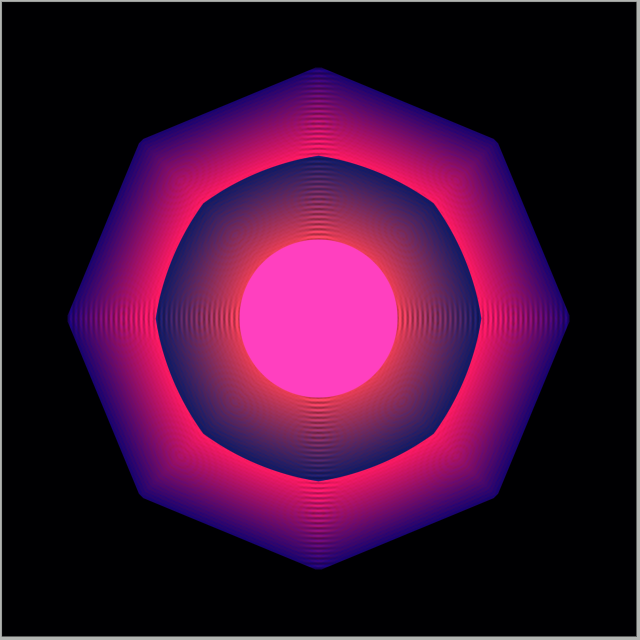
Give the GLSL for this background, as a three.js fragment shader.

```glsl
// Glowing octagon woven from fine moire strands around a navy ring and a pink disc.
varying vec2 vUv;

const float PI = 3.14159265;
const float SECTOR = PI / 4.0;

// Layout, in canvas units
const vec2 CENTER = vec2(0.4977, 0.5023);
const float DISC_RADIUS = 0.1235;
const float RING_RADIUS = 0.2545;
const float OCTAGON_RADIUS = 0.394;
const float CORNER_RADIUS = 0.392;
const float RING_FLATNESS = 0.38;
const float SOFTNESS = 0.0012;
const vec2 FRAME_LOW = vec2(0.003, 0.0055);
const vec2 FRAME_HIGH = vec2(0.9945, 0.997);

// Moire strength and spacing
const float RIPPLE_FREQUENCY = 800.0;
const float WEAVE_FREQUENCY = 1050.0;
const float MOIRE_SHIFT = 0.09;
const float MOIRE_SHADE = 0.12;
const float BAR_WIDTH = 0.022;
const float BAR_SHADE = 0.22;

// Colours
const vec3 BACKDROP = vec3(0.0, 0.0, 0.006);
const vec3 FRAME = vec3(0.70, 0.71, 0.70);
const vec3 PINK = vec3(1.0, 0.25, 0.75);
const vec3 EMBER = vec3(0.93, 0.24, 0.33);
const vec3 NAVY = vec3(0.06, 0.10, 0.39);
const vec3 CRIMSON = vec3(1.0, 0.10, 0.38);
const vec3 INDIGO = vec3(0.09, 0.01, 0.43);

// Coverage of the region where d is below zero
float inside(float d) {
  return 1.0 - smoothstep(-SOFTNESS, SOFTNESS, d);
}

// Angle measured from the nearest octagon corner
float cornerAngle(vec2 p) {
  float angle = atan(p.y, p.x + 1e-6);
  return mod(angle + 0.5 * SECTOR, SECTOR) - 0.5 * SECTOR;
}

// Curved strands spreading from two foci on each corner ray
float strands(vec2 p, float r, float angle) {
  vec2 q = r * vec2(cos(angle), sin(angle));
  float sum = 0.0;
  for (int i = 0; i < 2; i++) {
    vec2 focus = vec2(0.185 + 0.12 * float(i), 0.0);
    float d = length((q - focus) * vec2(1.0, 0.7));
    sum += sin(RIPPLE_FREQUENCY * d) * exp(-d * d * 350.0);
  }
  float weave = sin(WEAVE_FREQUENCY * (q.x + 0.4 * abs(q.y)));
  float rows = sin(WEAVE_FREQUENCY * p.x) * sin(WEAVE_FREQUENCY * p.y);
  return 0.65 * sum + 0.3 * weave + 0.25 * rows;
}

void main() {
  vec2 p = vUv - CENTER;
  float r = max(length(p), 1e-4);
  float angle = cornerAngle(p);

  // Octagonal radius equals r on the corner rays
  float flatAngle = 0.5 * SECTOR - abs(angle);
  float octagon = r * cos(flatAngle) / cos(0.5 * SECTOR);
  float rounded = mix(r, octagon, RING_FLATNESS);
  float ringEdge = RING_RADIUS * r / rounded;
  float outerEdge = OCTAGON_RADIUS * r / octagon;

  // Moire pattern and bars along the two axes
  float moire = strands(p, r, angle);
  float across = min(abs(p.x), abs(p.y)) / BAR_WIDTH;
  float bars = sin(RIPPLE_FREQUENCY * r) * exp(-across * across);
  float shade = 1.0 + MOIRE_SHADE * moire + BAR_SHADE * bars;

  // Gradient bands
  float ringBlend = (r - DISC_RADIUS) / (ringEdge - DISC_RADIUS);
  float outerBlend = (r - ringEdge) / (outerEdge - ringEdge);
  float shift = MOIRE_SHIFT * moire;
  vec3 ring = mix(EMBER, NAVY, clamp(pow(max(ringBlend, 0.0), 0.9) + shift, 0.0, 1.0));
  vec3 halo = mix(CRIMSON, INDIGO, clamp(outerBlend + shift, 0.0, 1.0));

  // Layers from back to front
  float body = inside(max(octagon - OCTAGON_RADIUS, r - CORNER_RADIUS));
  vec3 color = mix(BACKDROP, halo * shade, body);
  color = mix(color, ring * shade, inside(rounded - RING_RADIUS));
  color = mix(color, PINK, inside(r - DISC_RADIUS));

  // Thin pale frame
  vec2 margin = max(FRAME_LOW - vUv, vUv - FRAME_HIGH);
  color = mix(FRAME, color, inside(max(margin.x, margin.y)));

  gl_FragColor = vec4(clamp(color, 0.0, 1.0), 1.0);
}
```
